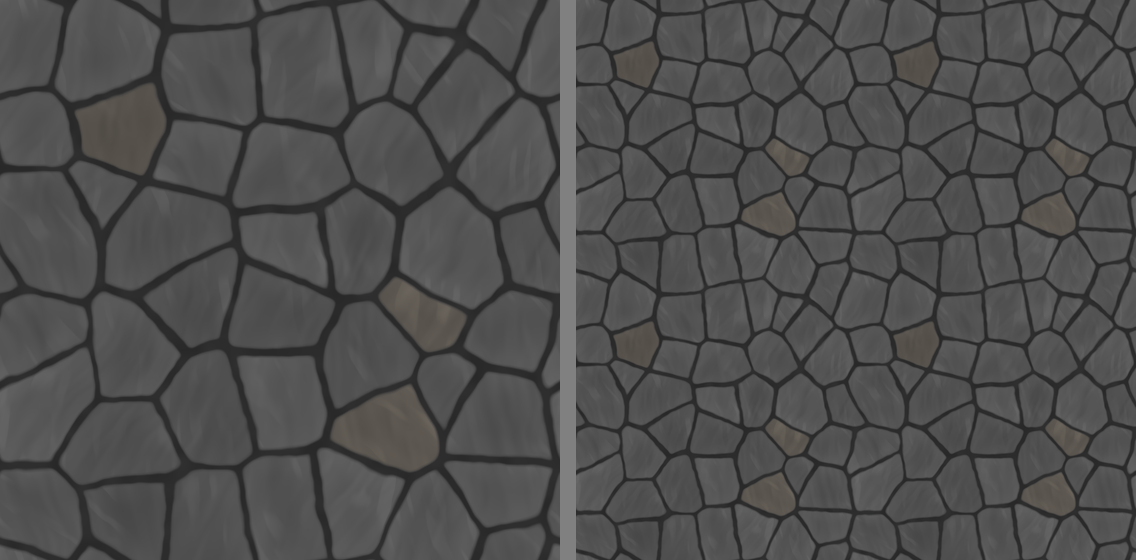
Left, the tile; right, the same tile 2 across and 2 down.
Reproduce this texture procedurally as a WebGL 1 fragment shader.

```glsl
precision highp float;
// Tiling wall of dark grey painted field stones with thin, near-black joints.
// A wrapped, weighted Voronoi diagram gives the stones, warped noise bends
// their edges, and stretched noise in each stone's own axes paints strokes.

uniform vec2 u_resolution;

const vec2 GRID = vec2(7.0, 6.0);       // stones across and up
const float JITTER = 0.84;              // scatter of stone centres
const float SIZE_SPREAD = 0.006;        // variation of stone size
const float BEND = 0.036;               // broad curve of the edges
const float WOBBLE = 0.008;             // hand-drawn waver of the edges
const float JOINT_HALF_WIDTH = 0.0062;
const float JOINT_SOFTNESS = 0.0022;
const float CORNER_ROUNDING = 0.0035;
const float STROKE_TILT = 1.1;          // range of stroke angles, radians
const vec2 STROKE_FREQ = vec2(95.0, 15.0);

const vec3 JOINT_COLOR = vec3(0.172, 0.172, 0.173);
const vec3 LIP_COLOR = vec3(0.265, 0.260, 0.260);
const vec3 STONE_COLOR = vec3(0.325);
const vec3 WARM_TINT = vec3(1.07, 1.01, 0.93);
const float WARM_SHARE = 0.03;

float hash1(vec2 p) {
  vec3 q = fract(p.xyx * 0.1031);
  q += dot(q, q.yzx + 33.33);
  return fract((q.x + q.y) * q.z);
}

vec3 hash3(vec2 p) {
  vec3 q = fract(p.xyx * vec3(0.1031, 0.1030, 0.0973));
  q += dot(q, q.yxz + 33.33);
  return fract((q.xxy + q.yzz) * q.zyx);
}

// Value noise that repeats after a whole number of cells.
float noise(vec2 p, float period, float seed) {
  vec2 i = floor(p);
  vec2 f = p - i;
  f = f * f * (3.0 - 2.0 * f);
  vec2 lo = mod(i, period) + seed;
  vec2 hi = mod(i + 1.0, period) + seed;
  return mix(mix(hash1(lo), hash1(vec2(hi.x, lo.y)), f.x),
             mix(hash1(vec2(lo.x, hi.y)), hash1(hi), f.x), f.y);
}

float wrapped(vec2 p, float freq, float seed) {
  return noise(p * freq, freq, seed);
}

vec2 warp(vec2 p, float freq, float seed) {
  return vec2(wrapped(p, freq, seed), wrapped(p, freq, seed + 57.0)) - 0.5;
}

// Offset from p to the centre of a cell's stone (xy) and its weight (z).
vec3 stoneSite(vec2 cell, vec2 p) {
  vec3 h = hash3(mod(cell, GRID) + 11.0);
  vec2 centre = (cell + 0.5 + (h.xy - 0.5) * JITTER) / GRID;
  return vec3(centre - p, h.z * SIZE_SPREAD);
}

// Rounded distance to the joint; also gives the stone's id and centre offset.
float stoneEdge(vec2 p, out vec2 id, out vec2 offset) {
  vec2 home = floor(p * GRID);
  vec3 nearest = vec3(0.0);
  float best = 10.0;
  for (int y = -2; y <= 2; y++) {
    for (int x = -2; x <= 2; x++) {
      vec2 cell = home + vec2(float(x), float(y));
      vec3 site = stoneSite(cell, p);
      float d = dot(site.xy, site.xy) - site.z;
      if (d < best) { best = d; nearest = site; id = mod(cell, GRID); }
    }
  }
  float sum = 1e-30;
  for (int y = -2; y <= 2; y++) {
    for (int x = -2; x <= 2; x++) {
      vec3 site = stoneSite(home + vec2(float(x), float(y)), p);
      float gap = length(site.xy - nearest.xy);
      if (gap > 0.0001) {
        float d = (dot(site.xy, site.xy) - site.z - best) / (2.0 * gap);
        sum += exp(-d / CORNER_ROUNDING);
      }
    }
  }
  offset = -nearest.xy;
  return -CORNER_ROUNDING * log(sum);
}

// Brush strokes: long thin noise, gently curved, seeded by the stone.
float strokes(vec2 q, float angle, float seed) {
  float c = cos(angle), s = sin(angle);
  q = vec2(c * q.x - s * q.y, s * q.x + c * q.y);
  q.x += 0.02 * noise(q * 14.0, 256.0, seed + 5.0);
  return noise(q * STROKE_FREQ, 256.0, seed);
}

void main() {
  vec2 p = gl_FragCoord.xy / u_resolution;
  vec2 bent = p + BEND * warp(p, 5.0, 3.0) + WOBBLE * warp(p, 21.0, 19.0)
            + 0.0025 * warp(p, 64.0, 41.0);
  vec2 id, local;
  float edge = stoneEdge(bent, id, local);
  vec3 trait = hash3(id + 73.0);
  float seed = floor(trait.x * 300.0);

  // Stone face: own tone, soft mottling, then two crossing stroke layers.
  float angle = (trait.y - 0.5) * STROKE_TILT;
  float broad = strokes(local * 0.55, angle, seed);
  float fine = strokes(local, angle + 0.25, seed + 31.0);
  float dry = strokes(local * 0.8, angle - 0.35, seed + 67.0);
  float patches = wrapped(p, 17.0, 83.0);
  float tone = (trait.z - 0.5) * 0.034 + (wrapped(p, 9.0, 29.0) - 0.5) * 0.030
             + (patches - 0.5) * 0.018 + (broad - 0.5) * 0.024 + (fine - 0.5) * 0.020;
  tone += 0.030 * smoothstep(0.58, 0.82, dry) * smoothstep(0.35, 0.75, patches);
  tone += 0.014 * (1.0 - smoothstep(0.015, 0.055, edge)) - 0.006;
  vec3 color = STONE_COLOR + tone;
  color *= mix(vec3(1.0), WARM_TINT, step(1.0 - WARM_SHARE, hash1(id + 151.0)));

  // Shaded lip, then the dark joint of uneven width.
  float width = JOINT_HALF_WIDTH * (0.6 + 0.8 * wrapped(p, 13.0, 7.0));
  float soft = max(JOINT_SOFTNESS, 0.8 / u_resolution.y);
  float lip = 1.0 - smoothstep(width, width + 0.006, edge);
  color = mix(color, LIP_COLOR, lip * (0.4 + 0.5 * patches));
  vec3 joint = JOINT_COLOR + 0.03 * (wrapped(p, 40.0, 97.0) - 0.5);
  color = mix(joint, color, smoothstep(width - soft, width + soft, edge));
  gl_FragColor = vec4(color, 1.0);
}
```
